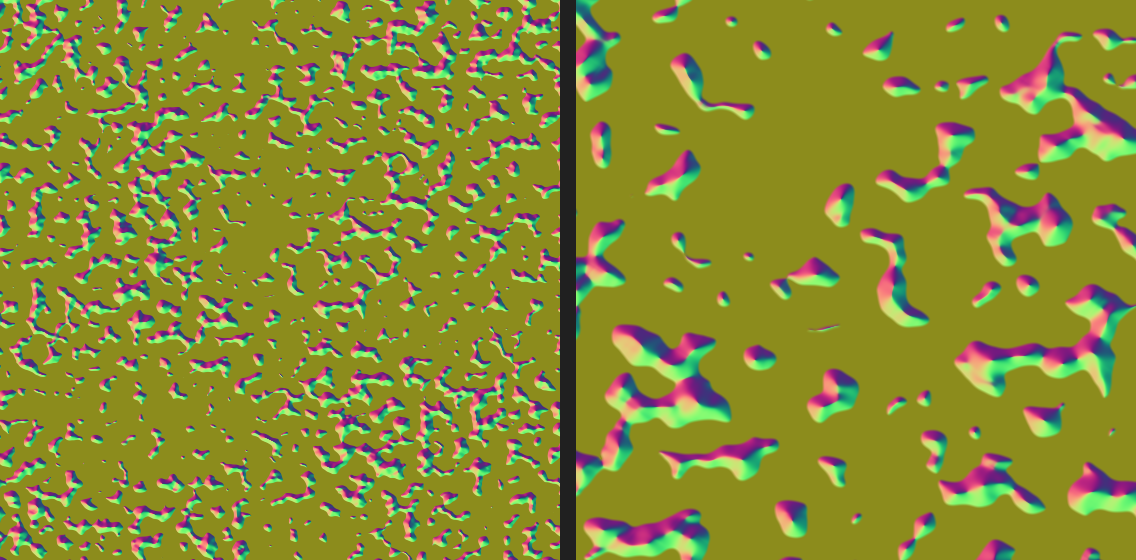
Left: the whole. Right: its middle third, enlarged.
Write a three.js fragment shader that draws this texture map.

```glsl
varying vec2 vUv;

const vec2 GRAIN_FREQ = vec2(33.0, 38.0);   // grains across and up
const float DETAIL_GAIN = 0.35;             // irregularity of the outlines
const float DETAIL_FREQ = 1.9;
const float CLUSTER_FREQ = 4.5;             // size of dense and sparse regions
const float CLUSTER_GAIN = 0.33;
const float LEVEL = 0.15;                   // height where grains emerge
const float RIDGE_SOFTNESS = 5.0;           // slope below which crests round off
const float EDGE = 0.0011;                  // half width of the outline

const vec3 GROUND = vec3(0.55, 0.55, 0.11);
const vec3 SLOPE_BASE = vec3(0.53, 0.54, 0.475);
const vec3 SLOPE_X = vec3(0.45, 0.0, 0.015);
const vec3 SLOPE_Y = vec3(0.0, 0.445, -0.025);

const mat2 TURN = mat2(0.8, 0.6, -0.6, 0.8);

// Unit gradient at a lattice point
vec2 latticeGradient(vec2 cell) {
  vec3 h = fract(cell.xyx * vec3(0.1031, 0.1030, 0.0973));
  h += dot(h, h.yzx + 33.33);
  float angle = 6.28318 * fract((h.x + h.y) * h.z);
  return vec2(cos(angle), sin(angle));
}

// Gradient noise: value in x, derivative in yz
vec3 gradientNoise(vec2 p) {
  vec2 i = floor(p);
  vec2 f = p - i;
  vec2 u = f * f * f * (f * (f * 6.0 - 15.0) + 10.0);
  vec2 du = 30.0 * f * f * (f * (f - 2.0) + 1.0);

  vec2 ga = latticeGradient(i);
  vec2 gb = latticeGradient(i + vec2(1.0, 0.0));
  vec2 gc = latticeGradient(i + vec2(0.0, 1.0));
  vec2 gd = latticeGradient(i + vec2(1.0, 1.0));
  float a = dot(ga, f);
  float b = dot(gb, f - vec2(1.0, 0.0));
  float c = dot(gc, f - vec2(0.0, 1.0));
  float d = dot(gd, f - vec2(1.0, 1.0));

  float value = mix(mix(a, b, u.x), mix(c, d, u.x), u.y);
  vec2 slope = mix(mix(ga, gb, u.x), mix(gc, gd, u.x), u.y)
             + du * (u.yx * (a - b - c + d) + vec2(b, c) - a);
  return vec3(value, slope);
}

// Grain height above the ground in x, its slope in canvas units in yz
vec3 grainHeight(vec2 uv) {
  vec2 p = uv * GRAIN_FREQ;
  vec3 grain = gradientNoise(p + 7.3);
  vec3 detail = gradientNoise(TURN * p * DETAIL_FREQ + 61.7);
  vec3 cluster = gradientNoise(uv * CLUSTER_FREQ + 23.4);

  float height = grain.x + DETAIL_GAIN * detail.x
               + CLUSTER_GAIN * cluster.x - LEVEL;
  vec2 slope = grain.yz + DETAIL_GAIN * DETAIL_FREQ * (detail.yz * TURN);
  slope = slope * GRAIN_FREQ + CLUSTER_GAIN * CLUSTER_FREQ * cluster.yz;
  return vec3(height, slope);
}

void main() {
  vec3 grain = grainHeight(vUv);
  float steepness = length(grain.yz);

  // Colour by the direction of the slope
  vec2 uphill = grain.yz / sqrt(steepness * steepness
                              + RIDGE_SOFTNESS * RIDGE_SOFTNESS);
  vec3 slopeColor = SLOPE_BASE + SLOPE_X * uphill.x + SLOPE_Y * uphill.y;

  // Approximate distance to the outline keeps the edge evenly sharp
  float outline = grain.x / max(steepness, 0.001);
  float cover = smoothstep(-EDGE, EDGE, outline);

  gl_FragColor = vec4(mix(GROUND, slopeColor, cover), 1.0);
}
```
